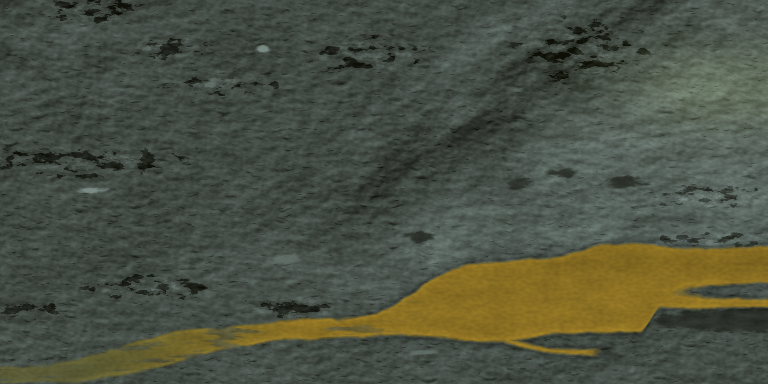
Give the GLSL for this texture, as a WebGL 2 fragment shader.

```glsl
#version 300 es
precision highp float;
// Weathered grey slope with a diagonal ridge, dark rocks and an ochre pool.
// Stretched gradient noise forms the ground; summed smoothsteps shape the
// pool's banks, and ellipses gather the rocks, pits and pale stones.
uniform vec2 u_resolution;
out vec4 fragColor;

vec2 hash2(vec2 p) {
  vec3 q = fract(p.xyx * vec3(.1031, .1030, .0973));
  q += dot(q, q.yzx + 33.33);
  return fract((q.xx + q.yz) * q.zy);
}

float corner(vec2 cell, vec2 offset) {
  float a = 6.2832 * hash2(cell).x;
  return dot(vec2(cos(a), sin(a)), offset);
}

float noise(vec2 p) {
  vec2 i = floor(p), f = fract(p), e = vec2(1, 0);
  vec2 u = f * f * f * (f * (f * 6. - 15.) + 10.);
  return mix(mix(corner(i, f), corner(i + e, f - e), u.x),
             mix(corner(i + e.yx, f - e.yx), corner(i + 1., f - 1.), u.x), u.y);
}

float fbm(vec2 p) {
  float sum = 0., amp = .7;
  for (int i = 0; i < 5; i++) {
    sum += amp * noise(p);
    p = mat2(1.9, .35, -.35, 1.9) * p + 17.3;
    amp *= .57;
  }
  return sum;
}

float rise(float a, float b, float x) { return smoothstep(a, b, x); }

float bell(vec2 p, vec2 center, vec2 radii) {
  vec2 d = (p - center) / radii;
  return exp(-dot(d, d));
}

// Approximate signed distance to an ellipse: xy centre, zw radii.
float ellipse(vec2 p, vec4 e) {
  return (length((p - e.xy) / e.zw) - 1.) * min(e.z, e.w);
}

// Ground brightness: broad zones, flow streaks and fine grain.
float groundTone(vec2 p) {
  float ridge = p.x - .91 - (p.y - .32) * 1.31 + .12 * noise(p * 4.);
  vec2 along = mat2(.8, -.6, .6, .8) * p;
  vec2 warped = p + .07 * vec2(noise(p * 5. + 9.), noise(p * 4. + 31.));
  float swirl = (1. - rise(.15, .6, p.x)) * rise(.6, .9, p.y);
  float diagonal = exp(-pow((ridge + .2) / .3, 2.)) * rise(.25, .65, p.y);
  float field = rise(-.06, .3, ridge) * rise(.2, .4, p.y);
  float t = .34 + .28 * field;
  t -= .1 * exp(-pow((ridge + .14) / .1, 2.)) * rise(.25, .5, p.y);
  t += .2 * exp(-pow((ridge + .37) / .1, 2.)) * rise(.66, .9, p.y);
  t += .15 * bell(p, vec2(1.9, .77), vec2(.28, .09));
  t += .13 * exp(-pow((p.y - .29) / .1, 2.)) * rise(.3, .8, p.x) * (1. - field);
  t += .04 * (1. - rise(.1, .3, p.y));
  t += .3 * fbm(warped * vec2(4., 11.)) * (.5 + .7 * field);
  t += .5 * diagonal * fbm(along * vec2(4., 19.) + 5.);
  t += .45 * swirl * fbm(mat2(.7, .7, -.7, .7) * warped * vec2(9., 9.) + 60.);
  vec2 crumb = p * vec2(22., 46.) + 40.;
  t += .2 * fbm(crumb) + .2 * (fbm(crumb) - fbm(crumb + vec2(-.15, .4)));
  return t + .13 * noise(p * vec2(75., 125.));
}

// Positive inside the pool and its winding stream.
float poolDepth(vec2 p) {
  float x = p.x;
  float wobble = .008 * fbm(p * vec2(13., 19.));
  float top = .044 + .1 * rise(.05, .55, x) + .03 * rise(.5, .9, x)
    + .14 * rise(.93, 1.24, x) + .013 * rise(1.25, 1.4, x)
    + .037 * rise(1.43, 1.58, x) - .013 * rise(1.68, 1.8, x) + .008 * rise(1.8, 2., x);
  float bottom = .004 + .113 * rise(.15, .8, x) + .008 * rise(.8, 1.04, x)
    - .016 * rise(1.04, 1.3, x) + .024 * rise(1.3, 1.46, x) + .066 * rise(1.665, 1.72, x);
  float body = min(top - p.y, p.y - bottom);
  body = min(body, ellipse(p, vec4(2.02, .241, .22, .021)));
  float curve = .083 + .045 * pow(clamp((1.5 - x) / .22, 0., 1.), 2.);
  float tongue = min(.007 - abs(p.y - curve), min(x - 1.3, 1.54 - x) * .25);
  return max(body, tongue) + wobble;
}

void main() {
  vec2 p = gl_FragCoord.xy / u_resolution.y;
  p.x *= 2. * u_resolution.y / u_resolution.x;
  float px = 1. / u_resolution.y;
  float t = groundTone(p);

  // Broken dark rocks, gathered in elongated patches.
  vec4 patches[11] = vec4[11](vec4(.44, .875, .09, .035), vec4(.96, .86, .17, .045),
    vec4(.6, .775, .16, .025), vec4(.21, .58, .26, .04), vec4(.4, .255, .18, .035),
    vec4(.76, .2, .13, .03), vec4(.08, .195, .11, .02), vec4(.24, .975, .12, .04),
    vec4(1.52, .87, .17, .08), vec4(1.83, .49, .16, .035), vec4(1.86, .375, .16, .02));
  float rough = 0.;
  for (int i = 0; i < 11; i++)
    rough = max(rough, 1. - rise(.3, 1.4, length((p - patches[i].xy) / patches[i].zw)));
  float chips = fbm(p * vec2(17., 38.) + 3.);
  t -= .48 * rise(.0, .13, chips - .32 * (1. - rough)) * rise(0., .3, rough);
  t += .26 * rough * rise(.12, .35, -chips);

  // Irregular scattered pebbles with shaded feet and paler crowns.
  for (int k = 0; k < 3; k++) {
    vec2 grid = (p + .012 * noise(p * 21.)) * vec2(13., 25.) * (1. + .6 * float(k));
    vec2 cell = floor(grid), h = hash2(cell + 71. * float(k)), g = hash2(cell + 133.);
    vec2 d = fract(grid) - .3 - .4 * g;
    float size = .1 + .2 * h.y * h.y;
    float stone = 1. - rise(.5, 1., length(d * vec2(.8, 1.3)) / size);
    t += stone * step(.72, h.x) * clamp(d.y / size * .45 - .13, -.28, .25);
  }

  // Isolated pits and pale stones.
  vec4 pits[5] = vec4[5](vec4(1.09, .383, .03, .011), vec4(1.345, .521, .028, .012),
    vec4(1.47, .551, .03, .012), vec4(1.62, .523, .045, .014), vec4(1.92, .165, .21, .028));
  vec4 pale[5] = vec4[5](vec4(.683, .874, .017, .009), vec4(.235, .503, .026, .005),
    vec4(.74, .326, .045, .01), vec4(.59, .791, .03, .004), vec4(1.11, .082, .03, .005));
  float ragged = .018 * chips;
  for (int i = 0; i < 5; i++) {
    t = mix(t, .05 + .3 * chips, .85 * (1. - rise(-.004, .004 + px, ellipse(p, pits[i]) + ragged)));
    t = mix(t, i < 2 ? 1.25 : .8, .8 * (1. - rise(-.004, .002 + px, ellipse(p, pale[i]) + ragged * .5)));
  }

  vec3 color = mix(vec3(.145, .165, .135), vec3(.46, .52, .50), clamp(t, -.3, 1.5));
  color += vec3(.02, .02, -.03) * bell(p, vec2(1.9, .77), vec2(.3, .12));

  // Ochre pool: olive and thin at the left, deeper at the right.
  float depth = poolDepth(p);
  color *= 1. - .25 * exp(-abs(depth + .006) * 180.) * rise(.7, 1.1, p.x);
  vec3 ochre = mix(vec3(.35, .35, .18), vec3(.54, .435, .135), rise(.1, .9, p.x));
  ochre += vec3(.06, .045, .01) * exp(-abs(depth - .006) * 130.);
  ochre *= 1. + .14 * fbm(p * vec2(9., 24.)) + .1 * noise(p * vec2(70., 120.));
  ochre *= 1. - .06 * rise(.2, .34, p.y) * rise(1.1, 1.5, p.x);
  float bars = rise(.05, .3, fbm(p * vec2(6., 48.) + 12.)) * (1. - rise(.85, 1.15, p.x));
  float cover = rise(-.002 - px, .003 + px, depth) * (1. - .6 * bars);
  cover *= mix(.75, 1., rise(.1, .5, p.x));
  fragColor = vec4(mix(color, ochre, cover), 1.);
}
```
